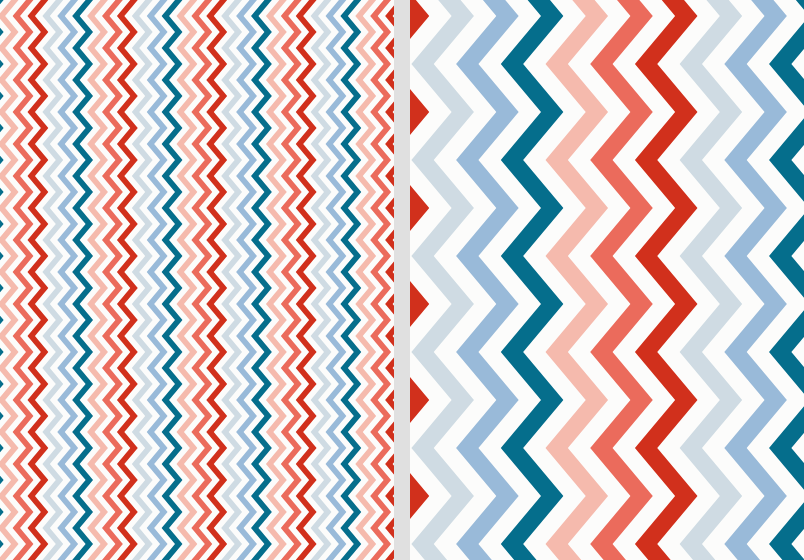
Left: the whole. Right: its middle third, enlarged.
A Shadertoy shader for this pattern:

```glsl
// Upright zigzag ribbons on an off-white ground, in a cycle of six colours.
// A triangle wave shifts x sideways; the shifted x is cut into equal lanes,
// and each lane holds one centred ribbon.

const float LANES_ACROSS = 26.44;   // ribbons over the canvas width
const float WAVES_DOWN   = 17.5;    // zigzag periods over the canvas height
const float SWING        = 0.9;     // sideways travel, in lanes
const float RIBBON_WIDTH = 0.5;     // horizontal thickness, in lanes
const float LANE_SHIFT   = 0.406;   // places the first ribbon at the left edge

const vec3 GROUND = vec3(0.99, 0.99, 0.985);

const vec3 RIBBONS[6] = vec3[6](
    vec3(0.96, 0.73, 0.68),   // blush
    vec3(0.92, 0.42, 0.36),   // coral
    vec3(0.82, 0.19, 0.11),   // red
    vec3(0.81, 0.86, 0.89),   // mist
    vec3(0.60, 0.73, 0.85),   // sky
    vec3(0.02, 0.43, 0.55)    // teal
);

// Triangle wave: 1 at whole numbers, 0 halfway between them
float triangleWave(float t) {
    return abs(2.0 * fract(t) - 1.0);
}

// Coverage of a band centred in its unit lane, softened over blur
float bandCoverage(float lane, float width, float blur) {
    float inside = 0.5 * width - abs(fract(lane) - 0.5);
    return smoothstep(-blur, blur, inside);
}

vec3 ribbonColor(float lane) {
    return RIBBONS[int(mod(floor(lane), 6.0))];
}

// Size of one pixel measured across the slanted ribbons, in lanes
float pixelInLanes(vec2 resolution) {
    vec2 slope = vec2(LANES_ACROSS, 2.0 * SWING * WAVES_DOWN);
    return length(slope / resolution);
}

void mainImage(out vec4 fragColor, in vec2 fragCoord) {
    vec2 uv = fragCoord / iResolution.xy;

    // Phase runs downward so a right-hand tip sits on the top edge
    float zigzag = triangleWave((1.0 - uv.y) * WAVES_DOWN);
    float lane = uv.x * LANES_ACROSS - SWING * zigzag + LANE_SHIFT;

    float blur = 0.6 * pixelInLanes(iResolution.xy);
    float coverage = bandCoverage(lane, RIBBON_WIDTH, blur);

    fragColor = vec4(mix(GROUND, ribbonColor(lane), coverage), 1.0);
}
```
